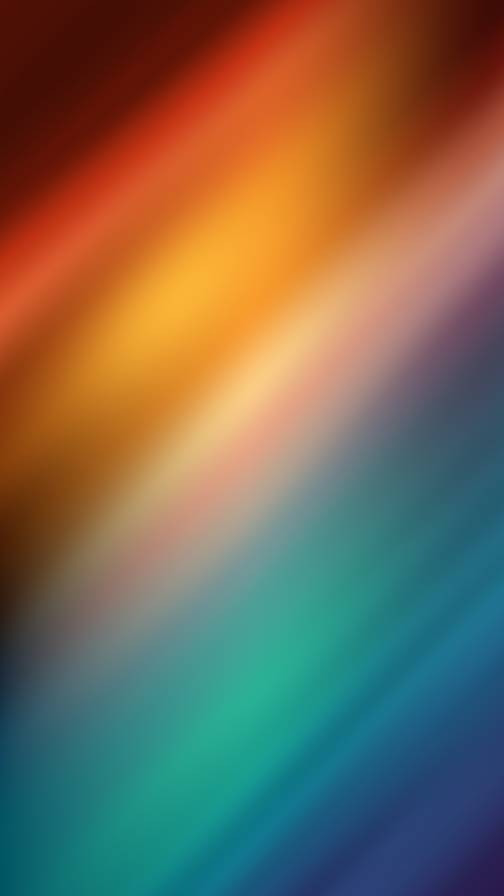
A WebGL 1 fragment shader for this background:

```glsl
precision highp float;

uniform vec2 u_resolution;

#define ASPECT 0.5625
#define TOP_SHEAR 0.15
#define LEFT_FALLOFF 1.5
#define GLOW_CENTER vec2(0.534, -0.13)
#define GLOW_SIZE vec2(0.08, 0.20)
#define GLOW_COLOR vec3(1.0, 0.74, 0.23)
#define GLOW_AMOUNT 0.85
#define STREAK_SCALE vec2(26.0, 1.4)
#define STREAK_AMOUNT 0.16

float hash(vec2 p) {
  vec3 q = fract(p.xyx * 0.1031);
  q += dot(q, q.yzx + 33.33);
  return fract((q.x + q.y) * q.z);
}

float noise(vec2 p) {
  vec2 cell = floor(p);
  vec2 f = fract(p);
  f = f * f * (3.0 - 2.0 * f);
  float low = mix(hash(cell), hash(cell + vec2(1.0, 0.0)), f.x);
  float high = mix(hash(cell + vec2(0.0, 1.0)), hash(cell + vec2(1.0)), f.x);
  return mix(low, high, f.y);
}

// Moves a colour on to the next gradient stop
void fade(inout vec3 color, float s, float start, float end, vec3 next) {
  color = mix(color, next, smoothstep(start - 0.01, end + 0.01, s));
}

// Dark red corner and its bright edge
vec3 emberRamp(float s) {
  vec3 c = vec3(0.29, 0.06, 0.02);
  fade(c, s, 0.15, 0.234, vec3(0.38, 0.08, 0.02));
  fade(c, s, 0.234, 0.293, vec3(0.75, 0.19, 0.07));
  fade(c, s, 0.293, 0.35, vec3(0.84, 0.36, 0.18));
  return c;
}

// Centre: orange, cream, teal, navy
vec3 coreRamp(vec3 c, float s) {
  fade(c, s, 0.35, 0.43, vec3(0.88, 0.40, 0.15));
  fade(c, s, 0.43, 0.52, vec3(0.94, 0.55, 0.14));
  fade(c, s, 0.52, 0.625, vec3(0.96, 0.57, 0.16));
  fade(c, s, 0.625, 0.716, vec3(0.98, 0.81, 0.53));
  fade(c, s, 0.716, 0.78, vec3(0.90, 0.64, 0.52));
  fade(c, s, 0.78, 0.846, vec3(0.70, 0.64, 0.57));
  fade(c, s, 0.846, 0.898, vec3(0.48, 0.59, 0.59));
  fade(c, s, 0.898, 0.964, vec3(0.29, 0.62, 0.59));
  fade(c, s, 0.964, 1.06, vec3(0.165, 0.70, 0.59));
  fade(c, s, 1.06, 1.126, vec3(0.11, 0.65, 0.58));
  fade(c, s, 1.126, 1.20, vec3(0.05, 0.49, 0.555));
  fade(c, s, 1.20, 1.283, vec3(0.11, 0.33, 0.49));
  fade(c, s, 1.283, 1.34, vec3(0.15, 0.21, 0.42));
  fade(c, s, 1.34, 1.42, vec3(0.165, 0.24, 0.44));
  fade(c, s, 1.42, 1.55, vec3(0.16, 0.10, 0.29));
  return c;
}

// Left side: brown shade into deep blue
vec3 leftRamp(vec3 c, float s) {
  fade(c, s, 0.36, 0.43, vec3(0.52, 0.20, 0.04));
  fade(c, s, 0.43, 0.52, vec3(0.51, 0.235, 0.04));
  fade(c, s, 0.52, 0.60, vec3(0.28, 0.12, 0.02));
  fade(c, s, 0.60, 0.68, vec3(0.17, 0.10, 0.06));
  fade(c, s, 0.68, 0.755, vec3(0.10, 0.16, 0.22));
  fade(c, s, 0.755, 0.84, vec3(0.06, 0.275, 0.37));
  fade(c, s, 0.84, 0.93, vec3(0.0, 0.33, 0.39));
  return c;
}

// Right side: maroon, mauve, slate, blue
vec3 rightRamp(float s) {
  vec3 c = vec3(0.24, 0.04, 0.02);
  fade(c, s, 0.57, 0.63, vec3(0.40, 0.08, 0.04));
  fade(c, s, 0.63, 0.70, vec3(0.68, 0.33, 0.24));
  fade(c, s, 0.70, 0.755, vec3(0.75, 0.52, 0.46));
  fade(c, s, 0.755, 0.81, vec3(0.67, 0.47, 0.49));
  fade(c, s, 0.81, 0.875, vec3(0.43, 0.28, 0.37));
  fade(c, s, 0.875, 0.95, vec3(0.27, 0.27, 0.35));
  fade(c, s, 0.95, 1.04, vec3(0.20, 0.33, 0.41));
  fade(c, s, 1.04, 1.12, vec3(0.14, 0.37, 0.45));
  fade(c, s, 1.12, 1.21, vec3(0.12, 0.45, 0.55));
  fade(c, s, 1.21, 1.29, vec3(0.12, 0.36, 0.51));
  fade(c, s, 1.29, 1.39, vec3(0.16, 0.255, 0.45));
  fade(c, s, 1.39, 1.55, vec3(0.16, 0.10, 0.29));
  return c;
}

void main() {
  vec2 uv = gl_FragCoord.xy / u_resolution;
  float x = uv.x * ASPECT;
  float down = 1.0 - uv.y;
  // Diagonal axes: x runs across the streaks, y along them
  vec2 diagonal = vec2(x + down, x - down);
  float across = diagonal.x;

  vec3 ember = emberRamp(across - TOP_SHEAR * x);
  vec3 color = coreRamp(ember, across);
  float leftShade = pow(max(1.0 - 2.0 * uv.x, 0.0), LEFT_FALLOFF);
  color = mix(color, leftRamp(ember, across), leftShade);
  color = mix(color, rightRamp(across), smoothstep(0.5, 1.0, uv.x));

  // Long golden glow
  vec2 offset = (diagonal - GLOW_CENTER) / GLOW_SIZE;
  color = mix(color, GLOW_COLOR, GLOW_AMOUNT * exp(-dot(offset, offset)));

  // Soft streaks, strongest in the outer corners
  float streak = noise(diagonal * STREAK_SCALE + 40.0) - 0.5;
  float outer = smoothstep(0.15, 0.6, abs(across - 0.7));
  color *= 1.0 + STREAK_AMOUNT * outer * streak;

  gl_FragColor = vec4(color, 1.0);
}
```
